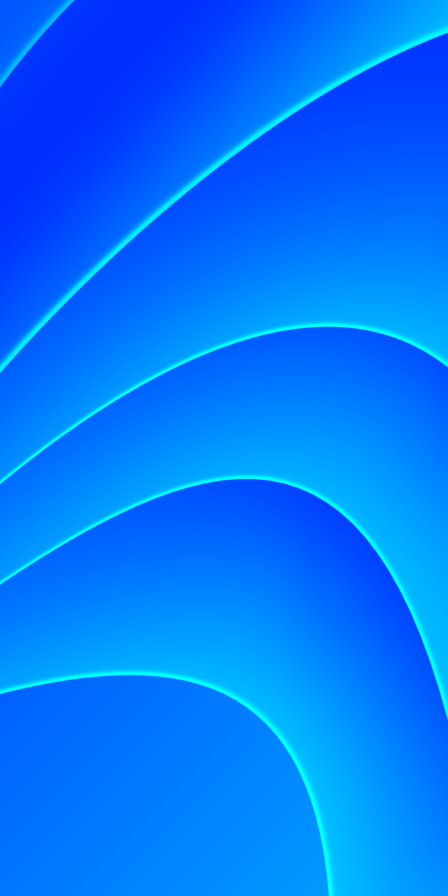
A Shadertoy shader for this background:

```glsl
// Signed distance to a cubic curve running left to right, positive beneath it
float curveDistance(vec2 p, vec2 a, vec2 b, vec2 c, vec2 d) {
    float nearest = 1e5, side = 1.0;
    vec2 from = a;
    for (int i = 0; i <= 36; i++) {
        // Overshoot both ends so the curve leaves the canvas
        float t = mix(-0.1, 1.1, float(i) / 36.0), s = 1.0 - t;
        vec2 to = s * s * s * a + 3.0 * s * s * t * b + 3.0 * s * t * t * c + t * t * t * d;
        if (i > 0) {
            vec2 edge = to - from, rel = p - from;
            vec2 gap = rel - edge * clamp(dot(rel, edge) / dot(edge, edge), 0.0, 1.0);
            float dist = dot(gap, gap);
            if (dist < nearest) {
                nearest = dist;
                side = edge.y * rel.x - edge.x * rel.y;
            }
        }
        from = to;
    }
    return sqrt(nearest) * (side < 0.0 ? -1.0 : 1.0);
}

// Position between an upper and a lower curve, from 0 to 1
float between(float upper, float lower) {
    return clamp(upper / max(upper - lower, 0.001), 0.0, 1.0);
}

// Adds the bright rim along the lower edge of a sheet
float rim(float level, float dist, float width, float strength) {
    float falloff = min(abs(dist) / width, 6.0);
    return mix(level, 1.0, strength * min(1.0, 1.5 * exp(-falloff * falloff)));
}

// Lays the next sheet beneath a curve
float lay(float above, float below, float dist) {
    float soft = 0.8 / iResolution.x;
    return mix(above, below, smoothstep(-soft, soft, dist));
}

void mainImage(out vec4 fragColor, in vec2 fragCoord) {
    vec2 p = fragCoord / iResolution.xy * vec2(1.0, 2.0);

    // Sheet edges, from the top corner downwards
    float corner = curveDistance(p, vec2(0.0, 1.805), vec2(0.052, 1.875), vec2(0.109, 1.943), vec2(0.167, 2.0));
    float sweep = curveDistance(p, vec2(0.0, 1.167), vec2(0.286, 1.492), vec2(0.664, 1.802), vec2(1.0, 1.927));
    float crest = curveDistance(p, vec2(0.0, 0.919), vec2(0.339, 1.198), vec2(0.729, 1.394), vec2(1.0, 1.18));
    float arch = curveDistance(p, vec2(0.0, 0.695), vec2(0.46, 1.003), vec2(0.81, 1.108), vec2(1.0, 0.391));
    float hill = curveDistance(p, vec2(0.0, 0.451), vec2(0.391, 0.549), vec2(0.695, 0.505), vec2(0.734, 0.0));

    // Green level of each sheet, with its rim
    float rimWidth = mix(0.006, 0.009, p.x);
    float level = rim(0.33 + 0.12 * exp(-abs(corner) / 0.04), corner, 0.011, 0.5);

    float diagonal = p.x + 0.9 * (2.0 - p.y) - 0.5;
    float sheet = 0.16 + 0.5 * (diagonal + sqrt(diagonal * diagonal + 0.01));
    sheet += 0.05 * exp(-abs(corner) / 0.08);
    level = lay(level, rim(min(sheet, 0.7), sweep, 0.012, 0.88), corner);

    float descent = pow(between(sweep, crest), mix(1.0, 1.4, p.x));
    sheet = mix(mix(0.37, 0.2, p.x), mix(0.57, 0.73, p.x), descent);
    level = lay(level, rim(sheet, crest, rimWidth, 1.0), sweep);

    sheet = mix(mix(0.42, 0.3, p.x), mix(0.61, 0.75, p.x), between(crest, arch));
    level = lay(level, rim(sheet, arch, rimWidth, 1.0), crest);

    float shade = mix(0.42, 0.25, min(p.x / 0.7, 1.0)) + 0.2 * p.x * smoothstep(0.8, 0.0, p.y);
    descent = pow(between(arch, hill), 1.1);
    sheet = mix(shade, mix(0.65, 0.81, p.x), descent);
    level = lay(level, rim(sheet, hill, rimWidth + 0.002, 1.0), arch);

    level = lay(level, 0.38 + 0.19 * p.x + 0.19 * (0.44 - p.y), hill);

    fragColor = vec4(0.0, level, 1.0, 1.0);
}
```
